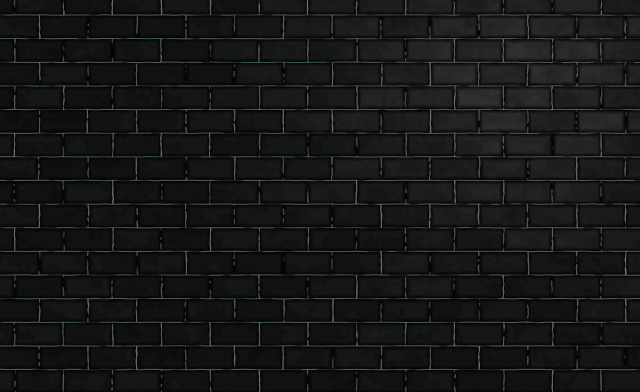
Reproduce this texture procedurally as a WebGL 2 fragment shader.

```glsl
#version 300 es
precision highp float;
// Dark brick wall in running bond: rounded, dim bricks with worn, broken
// pale mortar lines in black gaps. Each brick is a rounded-box distance,
// toned in soft steps by hash and value noise, under a glow at upper right.

uniform vec2 u_resolution;
out vec4 fragColor;

// Lengths are fractions of the canvas height
const vec2 BRICK = vec2(0.1247, 0.0603);    // pitch across and up
const vec2 ORIGIN = vec2(0.0998, 0.0572);   // a corner of an even row
const float GAP = 0.0030;                   // half the dark gap
const float CORNER = 0.006;
const float BEVEL = 0.0090;                 // dark rim of a brick
const float BED_LINE = 0.0014;              // half widths of the mortar
const float HEAD_LINE = 0.0017;
const float JOINT_SHIFT = 0.022;            // in brick widths
const float TONE_STEP = 0.017;
const float AMBIENT = 0.068;
const float GLOW = 0.080;
const vec2 GLOW_CENTER = vec2(1.32, 0.80);
const vec2 GLOW_SIZE = vec2(0.50, 0.42);
const vec3 GAP_COLOR = vec3(0.016, 0.017, 0.017);
const vec3 BED_COLOR = vec3(0.32, 0.34, 0.34);
const vec3 TEAL_COLOR = vec3(0.23, 0.32, 0.34);
const vec3 HEAD_COLOR = vec3(0.43, 0.44, 0.43);

float hash(vec2 p) {
    vec3 q = fract(p.xyx * vec3(0.1031, 0.1030, 0.0973));
    q += dot(q, q.yzx + 33.33);
    return fract((q.x + q.y) * q.z);
}

float noise(vec2 p) {
    vec2 i = floor(p), f = fract(p);
    f = f * f * (3.0 - 2.0 * f);
    float low = mix(hash(i), hash(i + vec2(1, 0)), f.x);
    float high = mix(hash(i + vec2(0, 1)), hash(i + vec2(1, 1)), f.x);
    return mix(low, high, f.y);
}

float roundedBox(vec2 p, vec2 halfSize, float radius) {
    vec2 q = abs(p) - halfSize + radius;
    return length(max(q, 0.0)) + min(max(q.x, q.y), 0.0) - radius;
}

// Coverage of a thin line, one pixel soft
float stroke(float dist, float halfWidth, float px) {
    return clamp((halfWidth - abs(dist)) / px + 0.5, 0.0, 1.0);
}

// Quantised tone with softened borders
float posterize(float tone) {
    float t = tone / TONE_STEP;
    float soft = clamp(fwidth(t), 0.08, 0.5);
    return TONE_STEP * (floor(t) + smoothstep(0.5 - soft, 0.5 + soft, fract(t)));
}

float jointShift(float joint, float row) {
    return (hash(vec2(joint, row) + 71.0) - 0.5) * JOINT_SHIFT;
}

void main() {
    float px = 1.0 / u_resolution.y;
    vec2 p = gl_FragCoord.xy * px;

    // Running bond: odd rows move by half a brick
    vec2 grid = (p - ORIGIN) / BRICK;
    float row = floor(grid.y);
    grid.x += 0.5 * mod(row, 2.0);
    float joint = round(grid.x);
    float headDist = (grid.x - joint - jointShift(joint, row)) * BRICK.x;
    float column = headDist < 0.0 ? joint - 1.0 : joint;
    vec2 id = vec2(column, row);

    // Brick shape between its two shifted joints
    float left = column + jointShift(column, row);
    float right = column + 1.0 + jointShift(column + 1.0, row);
    vec2 local = (grid - vec2(0.5 * (left + right), row + 0.5)) * BRICK;
    vec2 halfSize = 0.5 * vec2(right - left, 1.0) * BRICK - GAP;
    float wobble = (noise(p * 130.0) - 0.5) * 0.0022;
    float dist = roundedBox(local, halfSize, CORNER) + wobble;

    // Face tone: glow, brick variation, cloudy wear and dark rim
    vec2 glowPos = (p - GLOW_CENTER) / GLOW_SIZE;
    float light = AMBIENT + GLOW * exp(-dot(glowPos, glowPos));
    float clouds = noise(p * vec2(22.0, 30.0) + id * 3.7);
    float grain = noise(p * 85.0 + id * 9.1);
    float tone = light * (0.66 + 0.28 * hash(id) + 0.32 * clouds + 0.16 * grain);
    float rim = smoothstep(0.0, BEVEL * (0.6 + 0.8 * clouds), -dist);
    tone *= mix(0.42, 1.0, rim);
    vec3 face = posterize(tone) * vec3(0.99, 1.0, 1.0);
    float cover = smoothstep(0.5 * px, -0.5 * px, dist);
    vec3 color = mix(GAP_COLOR, face, cover);

    // Bed joints: long thin lines, partly worn away and tinted
    float bed = round((p.y - ORIGIN.y) / BRICK.y);
    float bedDist = p.y - ORIGIN.y - bed * BRICK.y;
    bedDist += (noise(vec2(p.x * 45.0, bed * 7.3)) - 0.5) * 0.0014;
    float bedWear = noise(vec2(p.x * 38.0, bed * 13.7 + 4.0));
    float bedLine = stroke(bedDist, BED_LINE, px);
    bedLine *= mix(0.40, 1.0, smoothstep(0.15, 0.50, bedWear));
    float teal = smoothstep(0.45, 0.75, noise(vec2(p.x * 5.0, bed * 5.1)));
    teal *= 1.0 - smoothstep(0.8, 1.4, p.x);
    color = mix(color, mix(BED_COLOR, TEAL_COLOR, teal), bedLine);

    // Head joints: short uneven strokes, broken into pieces
    float strength = hash(vec2(joint, row) + 19.0);
    float headWear = noise(vec2(joint * 5.3 + row * 2.9, p.y * 125.0));
    headDist += (noise(vec2(joint * 3.1, p.y * 95.0)) - 0.5) * 0.0022;
    float headLine = stroke(headDist, HEAD_LINE * (0.55 + 0.75 * headWear), px);
    float broken = smoothstep(0.20, 0.50, headWear + 0.55 * strength - 0.2);
    color = mix(color, HEAD_COLOR, headLine * broken * (0.50 + 0.5 * strength));

    fragColor = vec4(color, 1.0);
}
```
